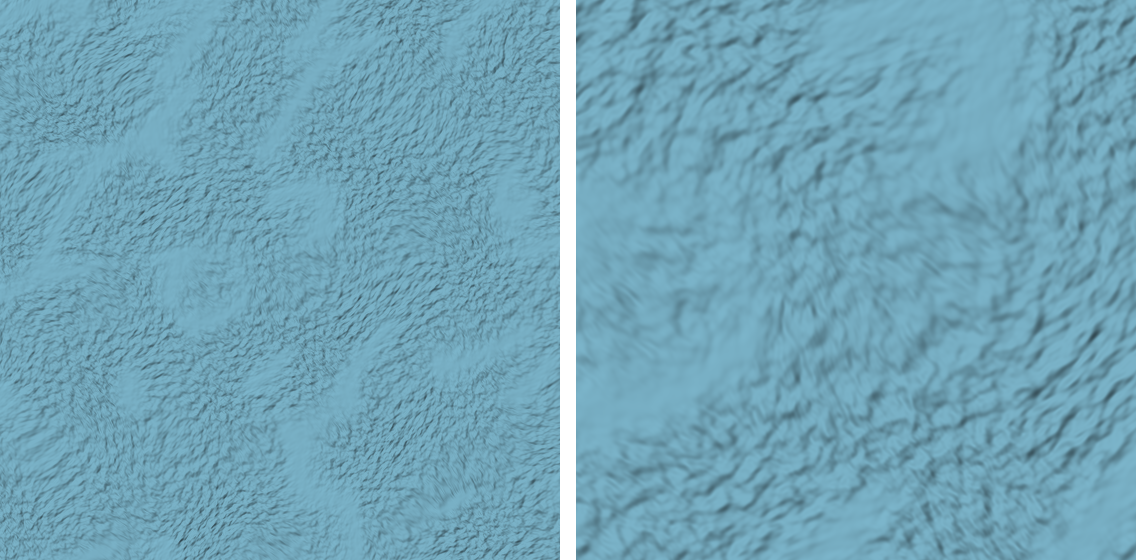
Left, the full canvas; right, a detail of the centre.
Write a Shadertoy shader that draws this texture.

```glsl
// Blue plaster relief: fine warped gradient noise lit from the upper left.
// Slow diagonal noise flattens the grain along a few soft, broken bands,
// which stay smooth and bright while the rough ground is a little shaded.

// Unit gradient in a random direction, for an even grain
vec2 hashGradient(vec2 cell) {
    float angle = 6.2832 * fract(sin(dot(cell, vec2(127.1, 311.7))) * 43758.5453);
    return vec2(cos(angle), sin(angle));
}

float gradientNoise(vec2 p) {
    vec2 cell = floor(p);
    vec2 f = p - cell;
    vec2 u = f * f * f * (f * (f * 6.0 - 15.0) + 10.0);
    float a = dot(hashGradient(cell), f);
    float b = dot(hashGradient(cell + vec2(1, 0)), f - vec2(1, 0));
    float c = dot(hashGradient(cell + vec2(0, 1)), f - vec2(0, 1));
    float d = dot(hashGradient(cell + vec2(1, 1)), f - vec2(1, 1));
    return mix(mix(a, b, u.x), mix(c, d, u.x), u.y);
}

// Strength of the grain: falls to zero along broken diagonal bands
float roughness(vec2 p) {
    vec2 along = vec2(0.77, 0.64);
    vec2 q = vec2(dot(p, along) * 3.2, dot(p, vec2(-along.y, along.x)) * 6.5);
    float band = abs(gradientNoise(q + 7.3));
    float gap = max(0.0, gradientNoise(p * 5.0 + 31.7) + 0.13);
    float patches = 0.96 + 0.15 * gradientNoise(p * 8.0 + 53.1);
    return smoothstep(-0.05, 0.21, band + 1.2 * gap) * patches;
}

// Grain height, bent by a slow warp so its streaks turn from place to place
float grain(vec2 p) {
    vec2 warp = vec2(gradientNoise(p * 6.0 + 11.2), gradientNoise(p * 6.0 + 83.9));
    vec2 q = (p + 0.055 * warp) * 58.0;
    float height = 0.0;
    float weight = 1.0;
    for (int i = 0; i < 3; i++) {
        height += weight * gradientNoise(q);
        // Turn and shrink each layer to hide the lattice
        q = 1.8 * mat2(0.8, 0.6, -0.6, 0.8) * q + 17.4;
        weight *= 0.58;
    }
    return height;
}

void mainImage(out vec4 fragColor, in vec2 fragCoord) {
    vec2 p = fragCoord / iResolution.y;
    float rough = roughness(p);

    // Slope by central differences
    vec2 e = vec2(0.0018, 0.0);
    vec2 slope = vec2(grain(p + e.xy) - grain(p - e.xy),
                      grain(p + e.yx) - grain(p - e.yx)) / (2.0 * e.x);
    slope *= 0.0038 * rough;

    // Diffuse light, scaled so that flat ground keeps the paint colour
    vec3 normal = normalize(vec3(-slope, 1.0));
    float light = max(0.0, dot(normal, vec3(-0.25, 0.25, 1.0)));
    light -= 0.045 * rough;

    vec3 paint = vec3(0.470, 0.688, 0.770);
    fragColor = vec4(paint * light, 1.0);
}
```
